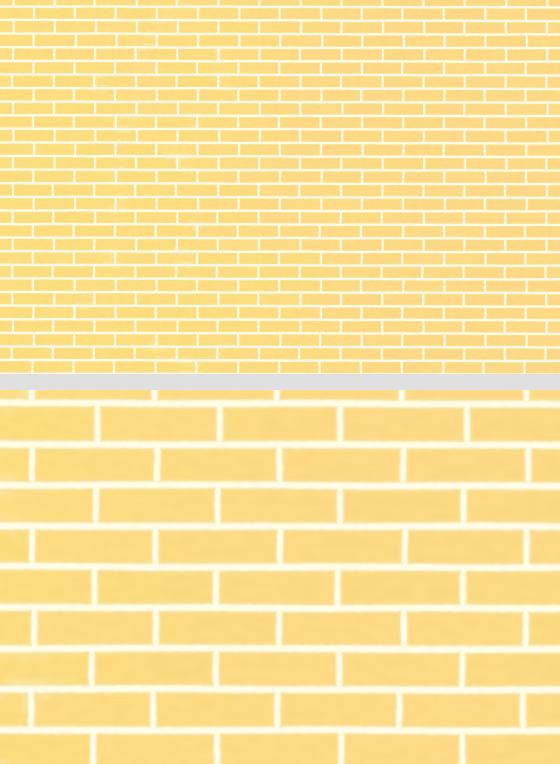
Top: the whole. Bottom: its middle third, enlarged.
This texture is drawn by a WebGL 1 fragment shader. Its source:

```glsl
precision highp float;
// Painted yellow brick wall in running bond with thin cream mortar and faint smears.
uniform vec2 u_resolution;

float hash(vec2 p) {
  p = fract(p * vec2(0.1031, 0.1137));
  p += dot(p, p.yx + 33.33);
  return fract((p.x + p.y) * p.x * 17.3);
}

vec2 gradient(vec2 cell) {
  float angle = 6.2832 * hash(cell + 57.0);
  return vec2(cos(angle), sin(angle));
}

// Gradient noise, roughly -0.7 to 0.7
float noise(vec2 p) {
  vec2 i = floor(p), f = fract(p);
  vec2 s = f * f * f * (f * (f * 6.0 - 15.0) + 10.0);
  float a = dot(gradient(i), f);
  float b = dot(gradient(i + vec2(1, 0)), f - vec2(1, 0));
  float c = dot(gradient(i + vec2(0, 1)), f - vec2(0, 1));
  float d = dot(gradient(i + vec2(1, 1)), f - vec2(1, 1));
  return mix(mix(a, b, s.x), mix(c, d, s.x), s.y);
}

void main() {
  vec2 p = gl_FragCoord.xy / u_resolution.y;
  p.y = 1.0 - p.y;                       // measure courses from the top
  vec2 brickSize = vec2(0.1098, 0.03637);

  // Slight slope and waviness of the hand-laid courses
  vec2 q = p;
  q.y -= 0.0018 * p.x + 0.0012 * noise(p * vec2(7.0, 27.0));
  q.x += 0.003 * p.y + 0.0008 * noise(p * 40.0);

  // Course and brick indices, with alternate courses shifted by half a brick
  float v = (q.y - 0.017) / brickSize.y;
  float row = floor(v);
  float u = (q.x - 0.0905) / brickSize.x + 0.5 * mod(row, 2.0);
  u += 0.03 * (hash(vec2(row + 9.0, 3.0)) - 0.5);

  // Distances to the nearest bed joint and the nearest jittered head joint
  float joint = floor(u + 0.5);
  float jitter = 0.035 * (hash(vec2(joint + 20.0, row + 40.0)) - 0.5);
  float bed = abs(v - floor(v + 0.5)) * brickSize.y;
  float head = abs(u - joint - jitter) * brickSize.x;
  float brick = floor(u - jitter);

  // Mortar with soft, slightly uneven edges
  float rough = 0.0005 * noise(p * 150.0);
  float soft = max(0.0019, 0.8 / u_resolution.y);
  float edge = min(bed - 0.0031, head - 0.0027) + rough;
  float mortar = 1.0 - smoothstep(-soft, soft, edge);

  // Brick paint: golden to the left, peachier to the right, varied per brick
  float tone = hash(vec2(brick + 70.0, row + 11.0));
  float warm = smoothstep(0.2, 1.1, p.x + 0.5 * noise(p * 3.0) + 0.4 * (tone - 0.5));
  vec3 paint = mix(vec3(0.99, 0.868, 0.495), vec3(0.992, 0.85, 0.52), warm);
  paint += 0.008 * (tone - 0.5) + 0.012 * noise(p * vec2(60.0, 110.0));

  // Pale mortar smears, mostly left of centre and close to the joints
  float region = smoothstep(0.0, 0.3, p.x) * (1.0 - smoothstep(0.45, 0.75, p.x));
  float smear = smoothstep(0.18, 0.5, noise(p * 11.0 + 4.0) + 0.3 * noise(p * 70.0));
  smear *= region * (1.0 - smoothstep(0.0, 0.011, edge));
  paint = mix(paint, vec3(0.98, 0.93, 0.72), 0.75 * smear);

  // Dull rim where the paint meets the joint
  float rim = 1.0 - smoothstep(0.0, 0.003, abs(edge - 0.001));
  paint = mix(paint, vec3(0.96, 0.88, 0.6), 0.6 * rim);

  vec3 cream = vec3(1.0, 0.99, 0.91) + 0.015 * noise(p * 90.0);
  gl_FragColor = vec4(mix(paint, cream, mortar), 1.0);
}
```
